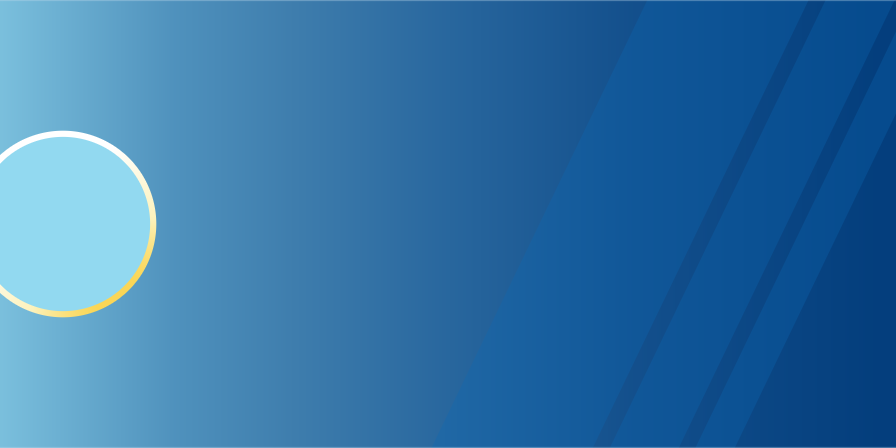
Write a Shadertoy shader that draws this background.

```glsl
// A calm blue banner: a left-to-right colour ramp, slanted translucent bands
// on the right, and a pale disc with a white-to-gold rim at the left.
// Lengths are in canvas heights; edges are softened over about one pixel.

// Linear 0..1 ramp between two positions.
float ramp(float a, float b, float x) {
    return clamp((x - a) / (b - a), 0.0, 1.0);
}

// Coverage of the region where the signed distance d is negative.
float fill(float d) {
    return clamp(0.5 - d * iResolution.y, 0.0, 1.0);
}

// Horizontal gradient from light cyan to deep navy.
vec3 backdrop(float x) {
    vec3 c = vec3(0.48, 0.75, 0.865);
    c = mix(c, vec3(0.31, 0.57, 0.74), ramp(0.0, 0.39, x));
    c = mix(c, vec3(0.243, 0.49, 0.678), ramp(0.39, 0.66, x));
    c = mix(c, vec3(0.16, 0.405, 0.62), ramp(0.66, 0.99, x));
    c = mix(c, vec3(0.075, 0.312, 0.55), ramp(0.99, 1.41, x));
    return mix(c, vec3(0.015, 0.245, 0.49), ramp(1.41, 1.95, x));
}

// Three parallel bands; each vec2 holds the left and right foot of a band.
float slantedBands(vec2 p) {
    const float slant = 0.482;
    vec2 feet[3] = vec2[3](vec2(0.963, 1.323), vec2(1.361, 1.515), vec2(1.552, 1.640));
    float foot = p.x - slant * p.y;
    float cover = 0.0;
    for (int i = 0; i < 3; i++) {
        float halfWidth = 0.5 * (feet[i].y - feet[i].x);
        float d = abs(foot - 0.5 * (feet[i].x + feet[i].y)) - halfWidth;
        cover = max(cover, fill(d / sqrt(1.0 + slant * slant)));
    }
    return cover;
}

// Rim shading: white above, cream at the sides, gold at the lower right.
vec3 rimColour(vec2 fromCentre) {
    float facing = dot(normalize(fromCentre + 1e-5), vec2(0.6, -0.8));
    vec3 c = mix(vec3(1.0), vec3(0.99, 0.95, 0.74), ramp(-0.35, 0.55, facing));
    return mix(c, vec3(0.98, 0.84, 0.34), ramp(0.55, 0.97, facing));
}

void mainImage(out vec4 fragColor, in vec2 fragCoord) {
    vec2 p = fragCoord / iResolution.y;
    vec3 colour = backdrop(p.x);

    // Translucent bands
    colour = mix(colour, vec3(0.04, 0.41, 0.71), 0.3 * slantedBands(p));

    // Faint hairlines along the top and bottom
    float border = min(p.y, 1.0 - p.y) - 0.0025;
    colour = mix(colour, vec3(0.75, 0.85, 0.92), 0.35 * fill(border));

    // Rimmed disc
    vec2 q = p - vec2(0.1406, 0.5);
    float r = length(q);
    colour = mix(colour, rimColour(q), fill(r - 0.2083));
    colour = mix(colour, vec3(0.573, 0.851, 0.941), fill(r - 0.1945));

    fragColor = vec4(colour, 1.0);
}
```
